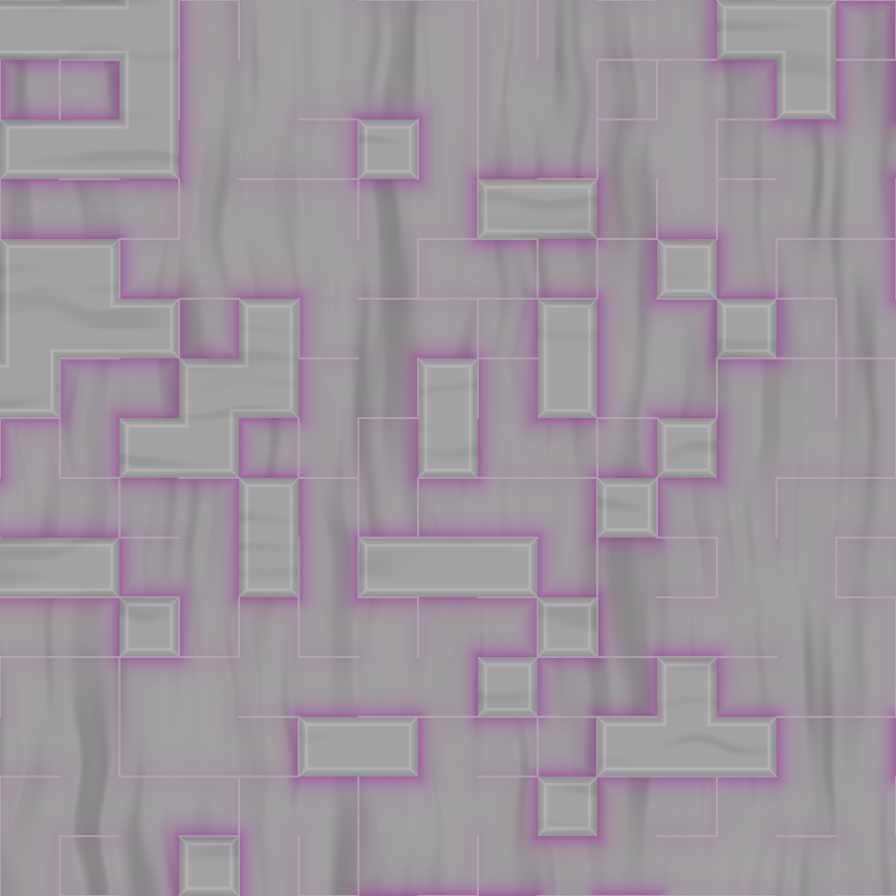
This pattern is drawn by a WebGL 2 fragment shader. Its source:

```glsl
#version 300 es
precision highp float;
// Bevelled grey blocks scattered on a square grid over a streaked floor.
// Hashed cells rise as blocks and merge with raised neighbours; distances to the
// block outline give the bevels and a purple glow, hashed cell edges give thin seams.
uniform vec2 u_resolution;
out vec4 outColor;

const float CELLS = 15.0;          // grid cells across the canvas
const float RAISED_SHARE = 0.25;
const float SEAM_SHARE = 0.42;
const float SEAM_HALF_WIDTH = 0.017;
const float BEVEL_WIDTH = 0.13;
const float RIM_WIDTH = 0.026;
const float GLOW_REACH = 0.15;
const float GLOW_STRENGTH = 0.38;
const float SEAM_TINT = 0.075;
const float FLOOR_TONE = 0.632;
const float BLOCK_TONE = 0.637;
const vec3 SEAM_COLOR = vec3(0.71, 0.67, 0.71);
const float FAR = 9.0;

float hash(vec2 p, float seed) {
  uvec2 q = uvec2(ivec2(p) + 4096);
  uint h = q.x * 374761393u + q.y * 668265263u + uint(seed) * 974711u;
  h = (h ^ (h >> 13)) * 1274126177u;
  h = (h ^ (h >> 16)) * 2246822519u;
  return float((h ^ (h >> 15)) & 65535u) / 65535.0;
}

float noise(vec2 p, float seed) {
  vec2 i = floor(p), f = fract(p);
  f = f * f * (3.0 - 2.0 * f);
  float low = mix(hash(i, seed), hash(i + vec2(1, 0), seed), f.x);
  float high = mix(hash(i + vec2(0, 1), seed), hash(i + vec2(1, 1), seed), f.x);
  return mix(low, high, f.y);
}

bool isRaised(vec2 cell) {
  return hash(cell, 7.0) < RAISED_SHARE;
}

// Distance to the seam between a cell and its lower neighbour along an axis.
float seamDistance(vec2 p, vec2 cell, vec2 axis, float seed) {
  bool merged = isRaised(cell) && isRaised(cell - axis);
  if (merged || hash(cell, seed) > SEAM_SHARE) return FAR;
  vec2 along = 0.5 * axis.yx;
  return length(max(abs(p - cell - along) - along, 0.0));
}

float bell(float x, float width) {
  return exp(-x * x / (width * width));
}

// Floor with long vertical streaks, tinted near blocks and seams.
vec3 floorColor(vec2 p, float blockDist, float seamDist) {
  float bend = 0.25 * noise(p * vec2(0.8, 0.9), 21.0);
  float broad = noise(vec2((p.x + bend) * 2.4, p.y * 0.35), 22.0);
  float fine = noise(vec2((p.x + bend) * 6.0, p.y * 0.5), 23.0);
  float streak = 0.55 * broad + 0.45 * fine;
  float tone = FLOOR_TONE + 0.02 * (fine - 0.5) - 0.11 * smoothstep(0.42, 0.95, streak);
  float glow = GLOW_STRENGTH * exp(-blockDist / GLOW_REACH);
  float tint = SEAM_TINT * exp(-seamDist / 0.2);
  tone = mix(tone, 0.605, glow);
  return tone * vec3(1.0, 1.0 - max(glow, tint) - 0.01, 1.0);
}

// Block top with faint horizontal grain, darker bevel and a light inner rim.
vec3 blockColor(vec2 p, float edgeDist, vec2 sideDist) {
  float bend = 0.3 * noise(p * vec2(1.2, 0.7), 31.0);
  float grain = noise(vec2(p.x * 0.5, (p.y + bend) * 4.5), 32.0);
  float tone = BLOCK_TONE - 0.045 * smoothstep(0.5, 1.0, grain);
  tone -= 0.06 * (1.0 - smoothstep(0.0, BEVEL_WIDTH, edgeDist));
  float miter = bell(sideDist.x - sideDist.y, 0.028);
  miter *= 1.0 - smoothstep(0.9, 1.1, max(sideDist.x, sideDist.y) / BEVEL_WIDTH);
  float rim = bell(edgeDist - BEVEL_WIDTH, RIM_WIDTH);
  return vec3(tone + 0.065 * max(rim, miter));
}

void main() {
  vec2 p = gl_FragCoord.xy / u_resolution * CELLS;
  float pixel = CELLS / u_resolution.y;
  vec2 cell = floor(p);
  bool raised = isRaised(cell);

  // Nearest outline, block sides and seam among the surrounding cells.
  float outline = FAR, seam = FAR;
  vec2 sides = vec2(FAR);
  for (int j = -1; j <= 1; j++) {
    for (int i = -1; i <= 1; i++) {
      vec2 near = cell + vec2(i, j);
      seam = min(seam, seamDistance(p, near, vec2(1, 0), 11.0));
      seam = min(seam, seamDistance(p, near, vec2(0, 1), 12.0));
      if (isRaised(near) == raised) continue;
      vec2 gap = max(abs(p - near - 0.5) - 0.5, 0.0);
      outline = min(outline, raised ? max(gap.x, gap.y) : length(gap));
      if (j == 0) sides.x = min(sides.x, gap.x);
      if (i == 0) sides.y = min(sides.y, gap.y);
    }
  }

  // Layers: floor, blocks, seams.
  float inside = raised ? outline : -outline;
  vec3 color = floorColor(p, max(-inside, 0.0), seam);
  vec3 block = blockColor(p, max(inside, 0.0), sides);
  color = mix(color, block, smoothstep(-0.6 * pixel, 0.6 * pixel, inside));
  float line = 1.0 - smoothstep(-0.6 * pixel, 0.6 * pixel, seam - SEAM_HALF_WIDTH);
  color = mix(color, SEAM_COLOR, line * (raised ? 0.5 : 0.75));
  outColor = vec4(color, 1.0);
}
```
